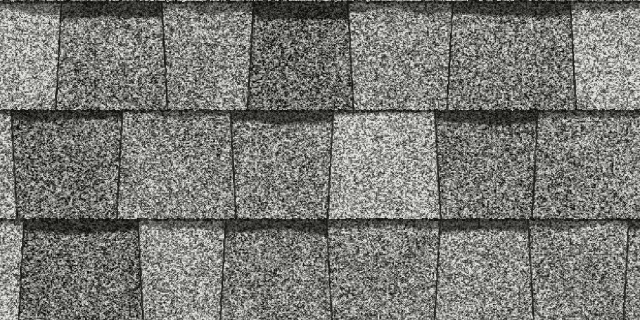
A WebGL 1 fragment shader for this texture:

```glsl
precision highp float;
// Three courses of weathered grey asphalt roof shingles with mineral granules.
uniform vec2 u_resolution;

float hash(vec2 p) {
  vec3 q = fract(vec3(p.xyx) * 0.1031);
  q += dot(q, q.yzx + 33.33);
  return fract((q.x + q.y) * q.z);
}

float noise(vec2 p) {
  vec2 i = floor(p), f = fract(p);
  f = f * f * (3.0 - 2.0 * f);
  return mix(mix(hash(i), hash(i + vec2(1.0, 0.0)), f.x),
             mix(hash(i + vec2(0.0, 1.0)), hash(i + vec2(1.0, 1.0)), f.x), f.y);
}

// Picks the value belonging to a course, counted from the top.
float perRow(vec3 v, float row) {
  return row < 0.5 ? v.x : (row < 1.5 ? v.y : v.z);
}

void main() {
  vec2 p = gl_FragCoord.xy / u_resolution.y;
  float pixel = 1.0 / u_resolution.y;

  // Courses run downward from the top, with slightly rough butt edges.
  float rough = noise(p * 120.0 + 7.0) - 0.5;
  float course = (1.0 - p.y - 0.003 + 0.006 * rough) / 0.34;
  float row = mod(floor(course), 3.0);
  float down = fract(course);

  // Tabs of uneven width, divided by joints of alternating slant.
  float across = p.x * 3.0 + 0.01 * rough;
  float offset = perRow(vec3(0.406, 0.1, 0.266), row);
  float narrowing = perRow(vec3(0.0, 0.0, 0.055), row);
  float jitter = perRow(vec3(0.17, 0.06, 0.08), row);
  float frequency = perRow(vec3(0.87, 0.87, 2.094), row);
  float phase = perRow(vec3(0.0, -1.5, -2.094), row);
  float rowSlant = perRow(vec3(-1.0, 1.0, -1.0), row);
  float tab = -1.0;
  float jointDist = 1.0;
  for (int i = 0; i < 7; i++) {
    float k = float(i);
    float slant = 0.055 * rowSlant * (1.0 - 2.0 * mod(k, 2.0));
    float joint = k * (1.0 - narrowing) + offset
                + jitter * cos(frequency * k + phase) + slant * down;
    if (across > joint) tab = k;
    jointDist = min(jointDist, abs(across - joint));
  }

  // Dark and light tabs alternate, with a drifting tone along each course.
  float light = mod(tab + 2.0, 2.0);
  float drift = cos(perRow(vec3(0.87, 1.4, 2.5), row) * tab
                  + perRow(vec3(1.4, -3.9, -3.75), row));
  float tone = 0.478 + 0.085 * light + 0.065 * drift;
  tone += 0.08 * (noise(p * 7.0 + row * 13.0) - 0.5);

  // Coarse and fine granules.
  float grain = 0.55 * noise(p * vec2(175.0, 205.0))
              + 0.45 * noise(p * vec2(310.0, 330.0) + 51.0) - 0.5;
  float value = tone + 1.1 * grain;

  // Uneven shadow band beneath the overlapping course.
  float depth = 0.07 + 0.05 * (1.0 - light) + 0.03 * perRow(vec3(1.0, -0.3, 0.3), row);
  depth += 0.07 * (noise(vec2(p.x * 9.0, row * 5.0)) - 0.5) + 0.04 * rough;
  float shadow = 1.0 - smoothstep(depth - 0.022, depth + 0.022, down);
  value *= 1.0 - shadow * mix(0.58, 0.42, light);

  // Grainy dark butt line and thin, broken joint lines.
  float butt = 1.0 - smoothstep(0.012, 0.026 + pixel * 2.0, down);
  value = mix(value, 0.13 + 0.5 * grain, 0.85 * butt);
  float jointLine = 1.0 - smoothstep(0.003, 0.006 + pixel * 2.8, jointDist);
  float wear = 0.55 + 0.45 * noise(vec2(tab * 7.0, p.y * 45.0));
  value = mix(value, 0.08, jointLine * wear);

  value = clamp(value, 0.05, 0.88);
  gl_FragColor = vec4(value + 0.004, value + 0.005, value - 0.012, 1.0);
}
```
